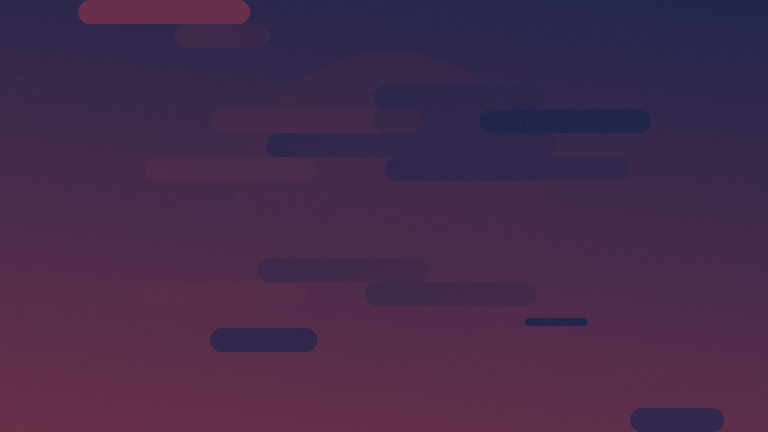
Give the GLSL for this background, as a Shadertoy shader.

```glsl
// A dusk gradient from navy to plum, with a faint disc and drifting pill clouds.
// Clouds are capsule distance fields, tinted warm or cool and blended in loops.
// Lengths are in canvas heights, so the scene scales with the canvas.
#define NAVY vec3(0.130, 0.147, 0.298)
#define PLUM vec3(0.415, 0.190, 0.290)
#define HAZE vec3(0.300, 0.170, 0.290)
#define SLANT 0.12
#define DISC vec3(0.905, 0.521, 0.360)
#define DISC_OPACITY 0.22
#define CLOUD_RADIUS 0.0278
#define CLOUD_FADE 0.40
#define GRAIN 0.012
#define GRAIN_ROWS 288.0

// Coverage of a shape from its signed distance, one pixel soft.
float cover(float dist) {
    float px = 1.0 / iResolution.y;
    return 1.0 - smoothstep(-0.5 * px, 0.5 * px, dist);
}

// Horizontal capsule between two outer ends.
float capsule(vec2 p, float left, float right, float height, float radius) {
    float nearest = clamp(p.x, left + radius, right - radius);
    return length(p - vec2(nearest, height)) - radius;
}

// Cloud = (left, right, height, opacity); pale clouds thin out to the right.
float cloud(vec2 p, vec4 c) {
    float along = clamp((p.x - c.x) / (c.y - c.x), 0.0, 1.0);
    float thinning = 1.0 - CLOUD_FADE * along * step(c.w, 0.6);
    return c.w * thinning * cover(capsule(p, c.x, c.y, c.z, CLOUD_RADIUS));
}

float hash(vec2 cell) {
    vec3 q = fract(vec3(cell.xyx) * 0.1031);
    q += dot(q, q.yzx + 33.33);
    return fract((q.x + q.y) * q.z);
}

void mainImage(out vec4 fragColor, in vec2 fragCoord) {
    vec2 p = fragCoord / iResolution.y;
    float aspect = iResolution.x / iResolution.y;

    // Slanted sky, darkest at the upper right
    float depth = (1.0 - p.y + SLANT * (aspect - p.x)) / (1.0 + SLANT * aspect);
    vec3 color = mix(NAVY, PLUM, depth);

    // Faint disc
    color = mix(color, HAZE, DISC_OPACITY * cover(length(p - DISC.xy) - DISC.z));

    // Cool clouds
    vec4 cool[9] = vec4[9](
        vec4(0.863, 1.262, 0.775, 0.52),
        vec4(0.863, 1.262, 0.720, 0.45),
        vec4(1.109, 1.507, 0.720, 0.95),
        vec4(0.616, 1.289, 0.664, 0.55),
        vec4(0.891, 1.458, 0.609, 0.55),
        vec4(0.597, 0.995, 0.375, 0.38),
        vec4(0.845, 1.243, 0.319, 0.38),
        vec4(0.486, 0.734, 0.213, 0.72),
        vec4(1.458, 1.676, 0.028, 0.70));
    for (int i = 0; i < 9; i++) color = mix(color, NAVY, cloud(p, cool[i]));

    // Warm clouds
    vec4 warm[5] = vec4[5](
        vec4(0.181, 0.579, 0.972, 0.97),
        vec4(0.405, 0.623, 0.917, 0.29),
        vec4(0.488, 0.979, 0.720, 0.20),
        vec4(0.336, 0.734, 0.609, 0.28),
        vec4(0.315, 0.713, 0.319, 0.20));
    for (int i = 0; i < 5; i++) color = mix(color, PLUM, cloud(p, warm[i]));

    // Thin sliver
    color = mix(color, NAVY, 0.95 * cover(capsule(p, 1.215, 1.361, 0.255, 0.0095)));

    // Fine grain
    color += GRAIN * (hash(floor(p * GRAIN_ROWS)) - 0.5);
    fragColor = vec4(color, 1.0);
}
```
